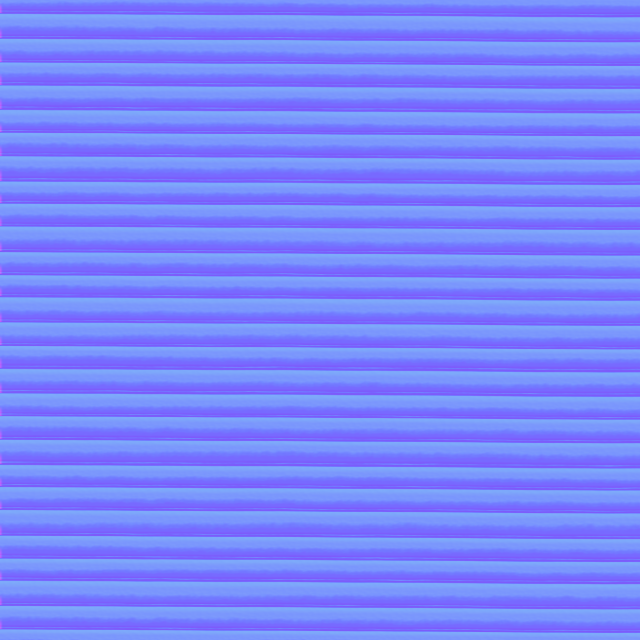
This texture map is drawn by a three.js fragment shader. Its source:

```glsl
// Normal map of horizontal rounded slats, slightly tilted, with a thin lip at each seam.
// The vertical slope of one slat is a chain of smooth steps; layered sines make the
// fold between light and dark ragged, and embossed cellular noise adds the grain.

varying vec2 vUv;

const float PITCH = 0.03691;       // height of one slat, about 27 on the canvas
const float FIRST_SEAM = 0.0182;   // height of the lowest seam at the left side
const float TILT = 0.0055;         // drop of the seams from left to right
const float SEAM_DRIFT = 0.035;    // uneven spacing, in slats

// Green channel (vertical slope) along a slat, from its top down
const float TOP_EDGE = 0.665;
const float FACE = 0.592;
const float FOLD = 0.475;
const float UNDERSIDE = 0.415;
const float SEAM = 0.36;
const float LIP = 0.53;

const float LIP_AT = 0.925;        // place of the lip, in slats from the top
const float LIP_WIDTH = 0.028;
const float FOLD_DRIFT = 0.05;     // slow wander of the fold
const float FOLD_RAG = 0.028;      // fine raggedness of the fold
const float GRAIN = 0.022;
const vec2 GRAIN_CELLS = vec2(105.0, 190.0);
const float RIM_WIDTH = 0.005;     // reddish rim on the left side

vec2 hash2(vec2 p) {
  return fract(sin(vec2(dot(p, vec2(127.1, 311.7)),
                        dot(p, vec2(269.5, 183.3)))) * 43758.5);
}

// Distance to the nearest scattered point
float cellular(vec2 p) {
  vec2 cell = floor(p);
  float nearest = 2.0;
  for (int j = -1; j <= 1; j++) {
    for (int i = -1; i <= 1; i++) {
      vec2 c = cell + vec2(float(i), float(j));
      nearest = min(nearest, distance(p, c + hash2(c)));
    }
  }
  return nearest;
}

// Layered sines along x, in -1..1, different for each seed
float waves(float x, float seed) {
  float sum = 0.0;
  float amp = 0.5;
  float freq = 1.0;
  for (int i = 0; i < 4; i++) {
    sum += amp * sin(x * freq + seed * (3.7 + float(i)) + 1.3 * sin(x * freq * 0.43 + seed));
    amp *= 0.6;
    freq *= 2.17;
  }
  return sum / 1.09;
}

// Red and blue follow from the slope
vec3 slopeColor(float green) {
  float steep = abs(green - 0.485);
  float red = 0.45 + 0.04 * smoothstep(0.0, 0.15, steep);
  float blue = 1.0 - 0.02 * smoothstep(0.06, 0.15, steep);
  return vec3(red, green, blue);
}

void main() {
  // Slat number and position within it, 0 at its top and 1 at the seam below
  float row = (vUv.y + TILT * vUv.x - FIRST_SEAM) / PITCH;
  row += SEAM_DRIFT * (sin(row * 2.1) + 0.6 * sin(row * 4.7 + 1.0));
  row += 0.012 * waves(vUv.x * 9.0, 2.0);
  float slat = floor(row);
  float down = 1.0 - fract(row);
  float seed = hash2(vec2(slat, 4.0)).x * 20.0;

  // Embossed grain, stretched along the slats
  vec2 q = vUv * GRAIN_CELLS;
  float height = cellular(q);
  float emboss = height - cellular(q + vec2(0.25, 0.4));

  // Rounded face with a ragged fold
  float fold = down + FOLD_DRIFT * waves(vUv.x * 5.0, seed)
             + FOLD_RAG * waves(vUv.x * 75.0, seed + 5.0)
             + 0.07 * (height - 0.5);
  float green = mix(SEAM, TOP_EDGE, smoothstep(0.0, 0.06, down));
  green = mix(green, FACE, smoothstep(0.08, 0.32, down));
  green = mix(green, FOLD, smoothstep(0.44, 0.62, fold));
  green = mix(green, UNDERSIDE, smoothstep(0.61, 0.74, fold));
  green = mix(green, SEAM, smoothstep(0.78, 0.89, down));

  // Broken lip just above the seam
  float lipOffset = abs(down - LIP_AT - 0.01 * waves(vUv.x * 40.0, seed + 9.0));
  float lip = 1.0 - smoothstep(LIP_WIDTH * 0.3, LIP_WIDTH * 1.5, lipOffset);
  float worn = 0.6 + 0.4 * waves(vUv.x * 28.0, seed + 2.0);
  green = mix(green, LIP, lip * worn);

  // Grain is strongest near the fold and fades on the underside
  float rough = 0.6 + 0.9 * exp(-pow((fold - 0.54) / 0.11, 2.0)) + 0.8 * lip;
  rough *= 1.0 - 0.6 * smoothstep(0.66, 0.78, down) * (1.0 - lip);
  green += GRAIN * rough * emboss;
  vec3 color = slopeColor(green);
  color.r += 0.5 * GRAIN * rough * emboss;

  // Reddish rim where the slats end
  float rim = 1.0 - smoothstep(0.0, RIM_WIDTH, vUv.x);
  color.r += 0.25 * rim * smoothstep(0.5, 0.85, down);

  gl_FragColor = vec4(clamp(color, 0.0, 1.0), 1.0);
}
```
